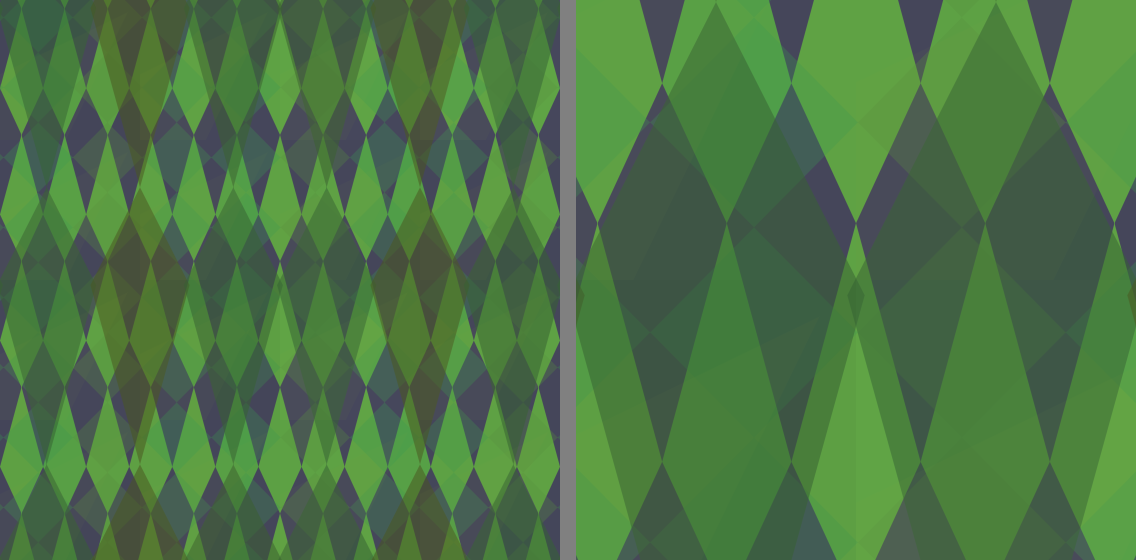
Left, the full canvas; right, a detail of the centre.
Write a Shadertoy shader that draws this pattern.

```glsl
// Harlequin weave: bright kites, small diamonds and large dark kites in translucent layers.

// One layer of kites repeated on a grid (y runs downward).
struct KiteGrid {
    vec2 origin;    // widest line of the first kite
    vec2 pitch;     // spacing of repeats
    float halfWidth;
    float rise;     // height above the widest line
    float drop;     // height below the widest line
};

const vec3 NAVY = vec3(0.270, 0.275, 0.355);
const vec3 LEAF = vec3(0.375, 0.635, 0.265);
const vec3 FERN = vec3(0.340, 0.630, 0.275);
const vec3 JADE = vec3(0.220, 0.600, 0.320);
const vec3 MOSS = vec3(0.340, 0.560, 0.240);
const vec3 PINE = vec3(0.205, 0.390, 0.210);
const vec3 OLIVE = vec3(0.290, 0.340, 0.125);
const vec3 STRAW = vec3(0.560, 0.620, 0.220);

float hash(vec2 cell) {
    return fract(sin(dot(cell, vec2(127.1, 311.7))) * 4375.85);
}

float cover(float distance, float pixel) {
    return 1.0 - smoothstep(-0.7 * pixel, 0.7 * pixel, distance);
}

float kiteDistance(vec2 p, KiteGrid g) {
    vec2 slope = 1.0 / vec2(g.halfWidth, p.y < 0.0 ? g.rise : g.drop);
    return (dot(abs(p), slope) - 1.0) / length(slope);
}

// Blends a layer over the base; every accentStep-th column takes the accent colour.
vec3 addKites(vec3 base, vec2 p, KiteGrid g, vec3 tone, vec3 accent,
              float accentStep, float opacity, float pixel) {
    vec2 home = floor((p - g.origin) / g.pitch + 0.5);
    for (int j = -1; j <= 1; j++) {
        for (int i = -1; i <= 1; i++) {
            vec2 cell = home + vec2(i, j);
            float shape = cover(kiteDistance(p - g.origin - cell * g.pitch, g), pixel);
            float accented = 1.0 - step(0.5, mod(cell.x - 1.0, accentStep));
            float blend = mix(0.3 * hash(cell), 1.0, accented);
            base = mix(base, mix(tone, accent, blend), shape * opacity);
        }
    }
    return base;
}

// Faint wedge pointing to the upper right corner of each square tile.
float wedge(vec2 p, float tiles, float pixel) {
    vec2 t = fract(p * tiles);
    vec2 mirrored = 1.0 - t.yx;
    float upper = 0.53 - 0.485 * t.x - t.y;
    float side = 0.53 - 0.485 * mirrored.x - mirrored.y;
    return cover(max(upper, side) / 1.11, pixel * tiles);
}

void mainImage(out vec4 fragColor, in vec2 fragCoord) {
    float pixel = 1.0 / iResolution.y;
    vec2 p = fragCoord * pixel;
    p.y = 1.0 - p.y;

    KiteGrid leaves = KiteGrid(vec2(0.5 / 13.0, 0.1576), vec2(1.0 / 13.0, 0.2253),
                               0.5 / 13.0, 0.1420, 0.0833);
    KiteGrid diamonds = KiteGrid(vec2(0.0682, 0.0312), vec2(0.1237, 0.1250),
                                 0.0618, 0.0625, 0.0625);
    KiteGrid shades = KiteGrid(vec2(0.5 / 6.0, 0.0143), vec2(1.0 / 6.0, 0.4948),
                               0.0885, 0.1745, 0.3203);

    // Opaque kites on the ground, then the translucent layers
    vec3 color = addKites(NAVY, p, leaves, LEAF, FERN, 4.0, 1.0, pixel);
    color = addKites(color, p, diamonds, JADE, MOSS, 3.0, 0.29, pixel);
    color = addKites(color, p, shades, PINE, OLIVE, 3.0, 0.53, pixel);

    // Subtle tint and brightness change between tiles
    color = mix(color, STRAW, 0.045 * wedge(p, 4.0, pixel));
    color *= 0.985 + 0.03 * hash(floor(p * 4.0));

    fragColor = vec4(color, 1.0);
}
```
